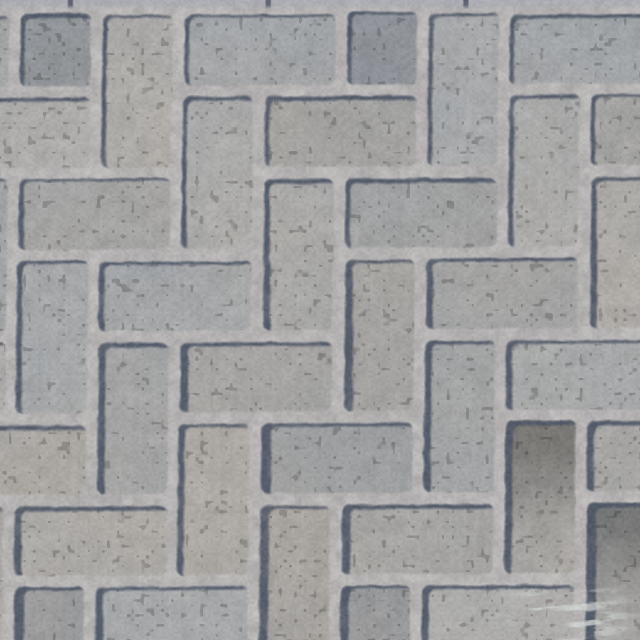
Give the GLSL for this texture, as a Shadertoy shader.

```glsl
float hash(vec2 p) {
    return fract(sin(dot(p, vec2(127.1, 311.7))) * 43758.5453);
}

float noise(vec2 p) {
    vec2 i = floor(p), f = fract(p);
    f = f * f * (3.0 - 2.0 * f);
    return mix(mix(hash(i), hash(i + vec2(1, 0)), f.x),
               mix(hash(i + vec2(0, 1)), hash(i + vec2(1, 1)), f.x), f.y);
}

float fbm(vec2 p) {
    float sum = 0.0, amp = 0.5;
    for (int i = 0; i < 4; i++) {
        sum += amp * noise(p);
        p = p * 2.03 + 17.3;
        amp *= 0.5;
    }
    return sum / 0.9375;
}

// Rounded box spanning the corners lo and hi
float boxDistance(vec2 p, vec2 lo, vec2 hi, float radius) {
    vec2 q = abs(p - 0.5 * (lo + hi)) - 0.5 * (hi - lo) + radius;
    return length(max(q, 0.0)) + min(max(q.x, q.y), 0.0) - radius;
}

void mainImage(out vec4 fragColor, in vec2 fragCoord) {
    vec2 p = fragCoord / iResolution.xy;
    p.y = 1.0 - p.y;

    // Slightly skewed grid, rows counted downward
    vec2 grid = (p + vec2(0.012 * p.y, 0.006 * p.x) - vec2(0.029, 0.022)) / 0.1275;
    vec2 cell = floor(grid);

    // Herringbone: four cell roles step along the diagonal
    float role = mod(cell.x - cell.y, 4.0);
    bool upright = role < 1.5;
    vec2 id = cell;
    if (role < 0.5) id.y -= 1.0;
    if (role > 2.5) id.x -= 1.0;
    vec2 size = upright ? vec2(1, 2) : vec2(2, 1);
    float seed = hash(id + 3.7);

    // Brick outline with ragged edges, cut off along the top row
    vec2 ragged = grid + 0.035 * (vec2(fbm(grid * 7.0), fbm(grid * 7.0 + 40.0)) - 0.5);
    vec2 lo = id + 0.025 + 0.025 * vec2(seed, hash(id + 8.1));
    vec2 hi = id + size - 0.11;
    lo.y = max(lo.y, 0.0);
    float face = 1.0 - smoothstep(-0.025, 0.025, boxDistance(ragged, lo, hi, 0.08));

    // Shadow on the left and top sides, wider toward the bottom
    vec2 depth = vec2(0.06 + 0.045 * smoothstep(1.0, 6.0, grid.y) * (0.5 + seed),
                      0.035 + 0.03 * hash(id + 5.3));
    float lit = 1.0 - smoothstep(-0.02, 0.035, boxDistance(ragged, lo + depth, hi + depth, 0.08));
    float shadow = face * (1.0 - lit) * (0.65 + 0.5 * fbm(grid * 6.0 + 9.0));

    // Face tint: cool to warm, by brick and by broad patches
    float warmth = 0.55 * hash(id + 1.9) + 0.6 * fbm(p * 5.0) + 0.25 * p.y - 0.2;
    vec3 brick = mix(vec3(0.62, 0.635, 0.65), vec3(0.69, 0.67, 0.645), clamp(warmth, 0.0, 1.0));
    brick *= 0.97 + 0.06 * hash(id + 6.4);
    bool halfBrick = upright && (id.y < -0.5 || id.y > 6.5);
    if (halfBrick) brick *= vec3(0.88, 0.9, 0.93);

    // Two stained bricks, darkest at their upper end
    if (upright && length(id - vec2(6.5, 5.5)) < 1.0)
        brick *= mix(0.7, 0.98, smoothstep(0.1, 1.7, grid.y - id.y + 0.5 * fbm(grid * 5.0) - 0.25));

    // Dark pits and blotches
    brick *= 1.0 - 0.18 * smoothstep(0.76, 0.92, noise(p * 130.0));
    brick *= 0.95 + 0.1 * fbm(p * 45.0);

    // Sandy joints
    vec3 mortar = vec3(0.71, 0.70, 0.70) * (0.91 + 0.18 * fbm(p * 60.0));
    vec3 color = mix(mortar, brick, face);
    color = mix(color, vec3(0.31, 0.34, 0.40), clamp(shadow, 0.0, 0.92));

    // Top kerb with spaced dark joints
    float kerb = 1.0 - smoothstep(0.006, 0.016, p.y);
    color = mix(color, vec3(0.66, 0.67, 0.70), 0.7 * kerb);
    float jointX = abs(fract((p.x - 0.11) / 0.309 + 0.5) - 0.5) * 0.309;
    color = mix(color, vec3(0.32, 0.34, 0.40), 0.85 * kerb * (1.0 - smoothstep(0.002, 0.006, jointX)));

    // Pale scuffs in the lower right corner
    float scuff = smoothstep(0.5, 0.75, fbm(vec2(p.x * 18.0 + p.y * 12.0, p.y * 80.0)));
    scuff *= 1.0 - smoothstep(0.02, 0.11, length((p - vec2(0.88, 0.965)) * vec2(0.7, 1.3)));
    color = mix(color, vec3(0.82, 0.84, 0.83), 0.8 * scuff);

    // Fine grain
    color += 0.05 * (noise(p * 260.0) - 0.5);
    fragColor = vec4(color, 1.0);
}
```
